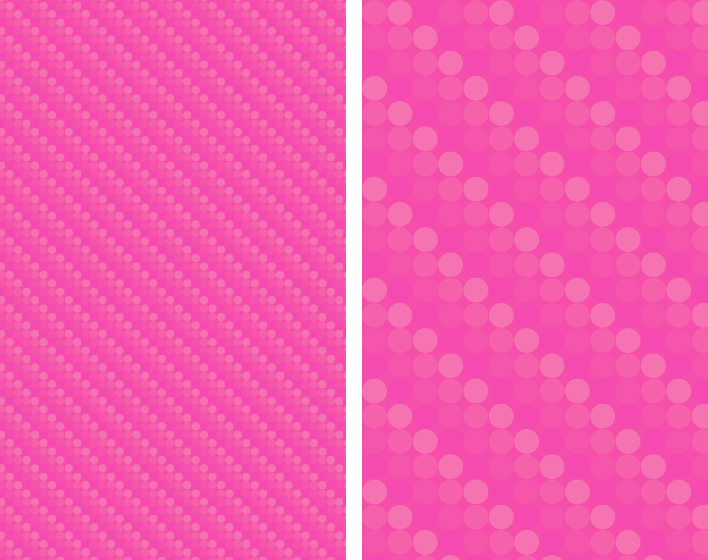
Left: the whole. Right: its middle third, enlarged.
Reproduce this pattern procedurally as a Shadertoy shader.

```glsl
// Dot tint by its step across the four-dot diagonal stripe
vec3 dotColor(float stripeStep) {
    if (stripeStep < 0.5) return vec3(0.96, 0.45, 0.69);
    if (stripeStep < 1.5) return vec3(0.96, 0.29, 0.69);
    if (stripeStep < 2.5) return vec3(0.96, 0.333, 0.67);
    return vec3(0.96, 0.38, 0.67);
}

void mainImage(out vec4 fragColor, in vec2 fragCoord) {
    // Square grid of dots, rows counted from the top
    vec2 uv = fragCoord / iResolution.xy;
    vec2 grid = vec2(uv.x, 1.0 - uv.y) * vec2(40.94, 66.6) + vec2(0.36, -0.2);
    vec2 cell = floor(grid);
    vec2 local = fract(grid) - 0.5;

    // Stripes fall to the right, one column per row
    float stripeStep = mod(cell.x - cell.y - 1.0, 4.0);

    // Nearly touching discs over a flat ground
    float pixel = 40.94 / iResolution.x;
    float disc = 1.0 - smoothstep(-0.5 * pixel, 0.5 * pixel, length(local) - 0.49);
    vec3 ground = vec3(0.96, 0.31, 0.67);
    fragColor = vec4(mix(ground, dotColor(stripeStep), disc), 1.0);
}
```
